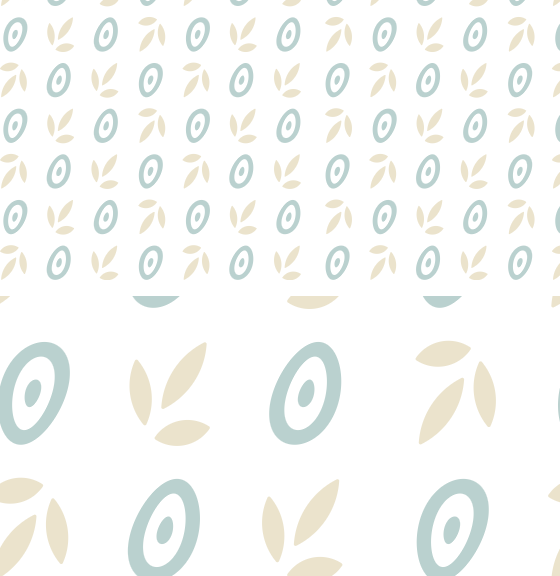
Top, the full canvas; bottom, a detail of the centre.
A Shadertoy shader for this pattern:

```glsl
// Pale blue egg rings and cream leaf sprigs alternating in a checkerboard.
// Each cell holds one motif built from distance functions; pairs of columns
// are turned by half a circle. The canvas is 384 units tall.

// Approximate distance to a leaning egg, narrower at the top
float egg(vec2 p, vec2 radius) {
    p.x -= 0.23 * p.y;
    p.x /= 1.0 - 0.12 * p.y / radius.y;
    float k = length(p / radius);
    return k * (k - 1.0) / max(length(p / (radius * radius)), 1e-4);
}

// Distance to a pointed leaf from a to b with softly rounded tips
float leaf(vec2 p, vec2 a, vec2 b, float halfWidth) {
    const float tip = 0.8;
    vec2 axis = normalize(b - a);
    p -= 0.5 * (a + b);
    p = vec2(abs(dot(p, vec2(-axis.y, axis.x))), abs(dot(p, axis)));
    float h = 0.5 * length(b - a) - tip;
    float w = halfWidth - tip;
    float offset = (h * h - w * w) / (2.0 * w);
    float side = length(p + vec2(offset, 0.0)) - offset - w;
    // Beyond the tips the nearest point is the tip itself
    bool pastTip = (p.y - h) * offset > p.x * h;
    return (pastTip ? length(p - vec2(0.0, h)) : side) - tip;
}

float eggRing(vec2 p) {
    float ring = max(egg(p, vec2(15.5, 23.5)), -egg(p, vec2(8.9, 16.8)));
    return min(ring, egg(p, vec2(3.5, 6.3)));
}

float sprig(vec2 p) {
    float d = leaf(p, vec2(-15.2, 15.4), vec2(-11.2, -14.6), 4.9);
    d = min(d, leaf(p, vec2(-3.4, -7.0), vec2(16.6, 23.2), 5.4));
    return min(d, leaf(p, vec2(-6.8, -20.6), vec2(18.4, -15.6), 5.7));
}

void mainImage(out vec4 fragColor, in vec2 fragCoord) {
    const float pitch = 62.6;
    float pixel = 384.0 / iResolution.y;
    vec2 p = fragCoord * pixel;

    // Slightly wider gap where two strips of the print meet
    p.x -= 5.7 * step(430.0, p.x);

    // Alternate rows are nudged sideways
    float row = floor((p.y - 23.7) / pitch + 0.5);
    p -= vec2(18.5 + 2.0 * mod(row, 2.0), 23.7 + row * pitch);
    float column = floor(p.x / pitch + 0.5);
    p.x -= column * pitch;

    // Half turn for the first and last of every four columns
    if (mod(column + 1.0, 4.0) < 1.5) p = -p;

    bool isEgg = mod(row + column, 2.0) > 0.5;
    float d = isEgg ? eggRing(p) : sprig(p);
    vec3 ink = isEgg ? vec3(0.73, 0.82, 0.81) : vec3(0.92, 0.89, 0.80);
    float cover = clamp(0.5 - d / pixel, 0.0, 1.0);
    fragColor = vec4(mix(vec3(1.0), ink, cover), 1.0);
}
```
